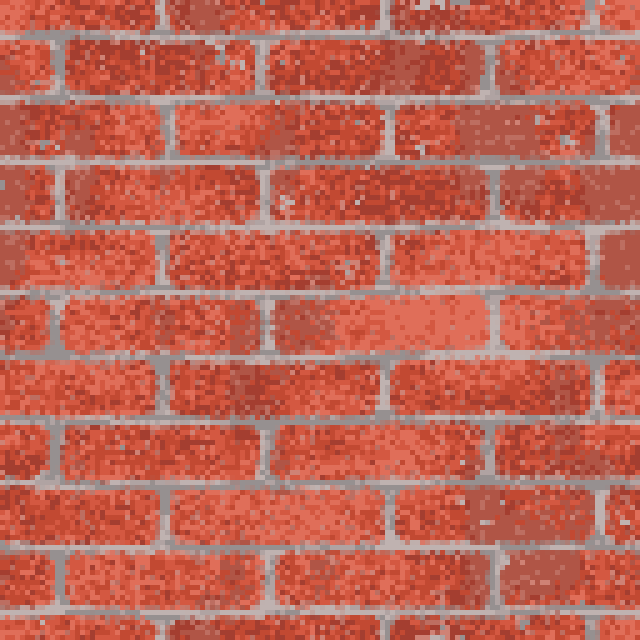
This texture is drawn by a WebGL 1 fragment shader. Its source:

```glsl
precision highp float;
// Worn red brick wall in running bond, drawn as coarse square cells.
// Each cell is tested against rounded, slightly shifted bricks, then takes a
// palette colour picked by per-cell grain and tileable patches of noise.

uniform vec2 u_resolution;

const float GRID = 128.0;              // cells across the canvas
const vec2 BRICKS = vec2(3.0, 10.0);   // bricks across, courses down
const vec2 BRICK = GRID / BRICKS;      // brick pitch in cells
const float BED_START = 7.2;           // first bed joint, from the top
const vec2 HEAD_START = vec2(12.0, 33.8);        // first head joint, two courses
const vec3 BIAS_A = vec3(-0.2, -1.5, 1.4);       // uneven brick lengths
const vec3 BIAS_B = vec3(-0.8, 0.8, 0.1);
const float ROW_SHIFT = 1.8;
const float JOINT_SHIFT = 1.2;
const float BED_HALF = 0.9;            // half widths of the mortar, in cells
const float HEAD_HALF = 1.2;
const float CORNER = 2.6;
const float ROUGHNESS = 0.7;
const float RIM_SOFTNESS = 0.45;       // blend between clay and mortar
const float WEAR_BIAS = 0.08;          // extra wear around WEAR_HEIGHT
const float WEAR_HEIGHT = 0.22;
const float STAIN_LEVEL = 0.75;
const float CHIP_LEVEL = 0.95;

const vec3 DARK_RED = vec3(0.645, 0.245, 0.19);
const vec3 DEEP_RED = vec3(0.76, 0.285, 0.195);
const vec3 MID_RED = vec3(0.83, 0.345, 0.255);
const vec3 LIGHT_RED = vec3(0.88, 0.43, 0.35);
const vec3 DUSTY_RED = vec3(0.69, 0.335, 0.275);
const vec3 DUSTY_ROSE = vec3(0.74, 0.43, 0.38);
const vec3 PALE_ROSE = vec3(0.81, 0.51, 0.46);
const vec3 MORTAR_DARK = vec3(0.59, 0.565, 0.565);
const vec3 MORTAR_MID = vec3(0.69, 0.64, 0.635);
const vec3 MORTAR_LIGHT = vec3(0.75, 0.70, 0.69);

float hash(vec2 p) {
  vec3 q = fract(vec3(p.xyx) * 0.1031);
  q += dot(q, q.yzx + 33.33);
  return fract((q.x + q.y) * q.z);
}

// Value noise over patches of the given size in cells; wraps at the canvas.
float blotch(vec2 cell, vec2 size, float seed) {
  vec2 p = cell / size, period = GRID / size;
  vec2 f = fract(p), i = floor(p), s = vec2(seed * 151.0, seed * 37.0);
  f = f * f * (3.0 - 2.0 * f);
  vec2 a = mod(i, period) + s, b = mod(i + 1.0, period) + s;
  return mix(mix(hash(a), hash(vec2(b.x, a.y)), f.x),
             mix(hash(vec2(a.x, b.y)), hash(b), f.x), f.y);
}

// Horizontal centre of head joint k in a course.
float headJoint(float k, float row) {
  float odd = mod(row, 2.0), id = mod(k, BRICKS.x);
  vec3 bias = mix(BIAS_A, BIAS_B, odd);
  float shift = id < 0.5 ? bias.x : (id < 1.5 ? bias.y : bias.z);
  shift += (hash(vec2(row, 71.0)) - 0.5) * ROW_SHIFT;
  shift += (hash(vec2(id + 31.0, row + 57.0)) - 0.5) * JOINT_SHIFT;
  return mix(HEAD_START.x, HEAD_START.y, odd) + k * BRICK.x + shift;
}

float roundedBox(vec2 p, vec2 halfSize) {
  vec2 q = abs(p) - halfSize + CORNER;
  return length(max(q, 0.0)) + min(max(q.x, q.y), 0.0) - CORNER;
}

vec3 mortarColor(vec2 cell, bool bed) {
  float tone = bed ? blotch(cell, vec2(8.0, 1.0), 1.0)
                   : blotch(cell, vec2(2.0, 4.0), 2.0);
  tone += (hash(cell + 211.0) - 0.5) * 0.25;
  return tone < 0.45 ? MORTAR_DARK : (tone < 0.62 ? MORTAR_MID : MORTAR_LIGHT);
}

vec3 brickColor(vec2 cell, float edge, float brickTone) {
  float grain = hash(cell + 17.0), pick = hash(cell + 503.0);
  float wear = 0.5 * (blotch(cell, vec2(32.0), 3.0) - 0.5)
    + WEAR_BIAS * cos(6.28318 * (cell.y / GRID - WEAR_HEIGHT));

  // Chips and stains
  float chip = blotch(cell, vec2(4.0), 4.0) + wear * 0.6 + (pick - 0.5) * 0.2;
  if (chip > CHIP_LEVEL + 0.04) return mortarColor(cell, false);
  if (chip > CHIP_LEVEL) return PALE_ROSE;
  float stain = blotch(cell, vec2(8.0, 16.0), 5.0) + wear + (grain - 0.5) * 0.3;
  if (stain > STAIN_LEVEL) return pick < 0.85 ? DUSTY_RED : DUSTY_ROSE;

  // Dusty rim and loose specks
  float dust = edge > -1.1 ? 0.2 : 0.05;
  if (pick < dust) return pick < dust * 0.6 ? DUSTY_ROSE : PALE_ROSE;

  // Fired clay, its grain drawn out in short level runs
  float tone = mix(grain, blotch(cell, vec2(2.0, 1.0), 9.0), 0.4);
  tone += 0.5 * (blotch(cell, vec2(16.0, 8.0), 6.0) - 0.5);
  tone += 0.25 * (brickTone - 0.5) - wear * 0.7;
  if (tone < 0.25) return DARK_RED;
  if (tone < 0.49) return DEEP_RED;
  return tone < 0.72 ? MID_RED : LIGHT_RED;
}

vec3 wall(vec2 uv) {
  vec2 cell = mod(floor(uv * GRID), GRID);
  cell.y = GRID - 1.0 - cell.y;
  vec2 p = cell + 0.5;
  p.y += (blotch(cell, vec2(16.0, 32.0), 7.0) - 0.5) * 1.3;
  p.x += (blotch(cell, vec2(32.0, 4.0), 8.0) - 0.5) * 0.8;

  float course = floor((p.y - BED_START) / BRICK.y);
  float row = mod(course, BRICKS.y);
  float y = p.y - BED_START - (course + 0.5) * BRICK.y;
  float first = floor((p.x - headJoint(0.0, row)) / BRICK.x);

  // Nearest of three neighbouring bricks
  float edge = GRID, brickTone = 0.0;
  for (int n = -1; n <= 1; n++) {
    float k = first + float(n);
    float left = headJoint(k, row), right = headJoint(k + 1.0, row);
    vec2 halfSize = vec2((right - left) * 0.5 - HEAD_HALF, BRICK.y * 0.5 - BED_HALF);
    float d = roundedBox(vec2(p.x - 0.5 * (left + right), y), halfSize);
    if (d < edge) {
      edge = d;
      brickTone = hash(vec2(mod(k, BRICKS.x) + 91.0, row + 13.0));
    }
  }
  edge += (hash(cell + 307.0) - 0.5) * ROUGHNESS;
  vec3 mortar = mortarColor(cell, abs(y) > BRICK.y * 0.5 - 1.5);
  float cover = smoothstep(-RIM_SOFTNESS, RIM_SOFTNESS, edge);
  return mix(brickColor(cell, edge, brickTone), mortar, cover);
}

void main() {
  // Four samples per pixel smooth the cell edges at any size
  float scale = min(u_resolution.x, u_resolution.y);
  vec3 color = vec3(0.0);
  for (int i = 0; i < 4; i++) {
    vec2 offset = vec2(mod(float(i), 2.0), floor(float(i) * 0.5)) * 0.5 - 0.25;
    color += wall((gl_FragCoord.xy + offset) / scale);
  }
  gl_FragColor = vec4(color * 0.25, 1.0);
}
```
